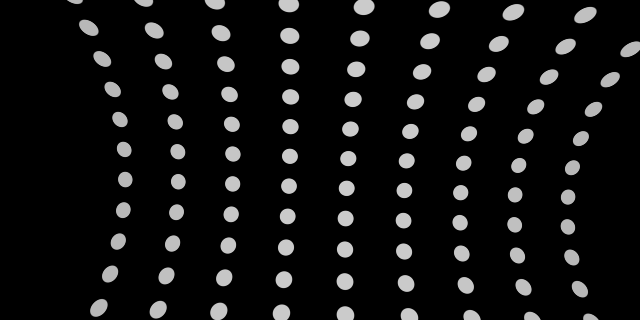
Write a Shadertoy shader that draws this pattern.

```glsl
// A warped lattice of pale dots on black, flaring outward at top and bottom.

#define HALF_COLS 4
#define HALF_ROWS 5
#define LATTICE_CENTER vec2(1.0885, 0.5044)
#define COLUMN_STEP 0.1751
#define ROW_STEP 0.09245
#define DOT_SIZE vec2(0.137, 0.256)  // radii in lattice cells
#define DOT_RADIUS 0.024             // typical radius in canvas heights
#define DOT_GREY 0.795
#define SIDE_DIMMING 0.075

// Lattice coordinate (column, row) to canvas position, in canvas heights.
vec2 warp(vec2 cell) {
    float c = cell.x, r = cell.y;
    float lean = 0.00583 + 0.00354 * c;
    float flare = 0.00081 + 0.00141 * c;
    float x = COLUMN_STEP * c + 0.0104 * sin(0.7854 * c) + r * (lean + flare * r);
    float y = ROW_STEP * r - c * (0.00716 + 0.00031 * r)
            + r * r * (0.000156 * r - 0.00029);
    return LATTICE_CENTER + vec2(x, y);
}

// Approximate signed distance to a dot stretched along with the lattice.
float dotDistance(vec2 p, vec2 cell) {
    vec2 dx = vec2(0.1, 0.0), dy = dx.yx;
    mat2 stretch = mat2(warp(cell + dx) - warp(cell - dx),
                        warp(cell + dy) - warp(cell - dy)) / 0.2;
    vec2 local = inverse(stretch) * (p - warp(cell)) / DOT_SIZE;
    return (length(local) - 1.0) * DOT_RADIUS;
}

void mainImage(out vec4 fragColor, in vec2 fragCoord) {
    vec2 p = fragCoord / iResolution.y;
    float edge = 0.6 / iResolution.y;
    float grey = 0.0;

    for (int row = -HALF_ROWS; row <= HALF_ROWS; row++) {
        for (int col = -HALF_COLS; col <= HALF_COLS; col++) {
            vec2 cell = vec2(col, row);
            float side = cell.x / float(HALF_COLS);
            float shade = DOT_GREY - SIDE_DIMMING * side * side;
            float cover = 1.0 - smoothstep(-edge, edge, dotDistance(p, cell));
            grey = max(grey, shade * cover);
        }
    }
    fragColor = vec4(vec3(grey), 1.0);
}
```
